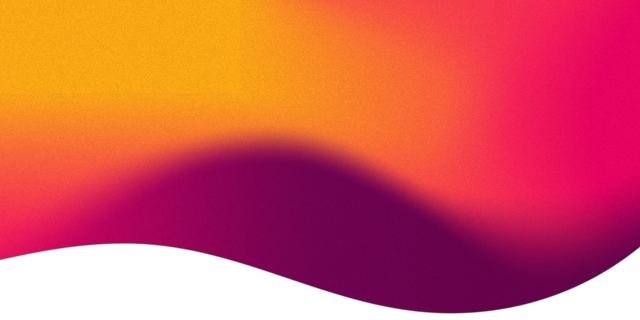
Reproduce this background procedurally as a Shadertoy shader.

```glsl
// A grainy amber, rose and plum gradient flowing above a white wave.

const float PI = 3.14159265;
const vec3 AMBER   = vec3(0.97, 0.65, 0.08);
const vec3 CORAL   = vec3(0.97, 0.36, 0.24);
const vec3 ROSE    = vec3(0.95, 0.13, 0.34);
const vec3 CRIMSON = vec3(0.90, 0.01, 0.37);
const vec3 MAGENTA = vec3(0.80, 0.01, 0.37);
const vec3 PLUM    = vec3(0.43, 0.01, 0.31);
const vec3 WHITE   = vec3(1.0);

const float WAVE_CREST = 0.39;      // x of the white crest
const float WAVE_TROUGH = 1.41;     // x of the white trough
const float WAVE_LEVEL = 0.130;
const float WAVE_HEIGHT = 0.109;
const float HILL_CREST = 0.85;      // x of the plum crest
const float HILL_SPAN = 0.84;       // from plum crest to trough
const float HILL_LEVEL = 0.405;
const float HILL_HEIGHT = 0.147;
const float GRAIN_ROWS = 256.0;
const float GRAIN_STRENGTH = 0.055;

float hash(vec2 p) {
    vec3 q = fract(vec3(p.xyx) * 0.1031);
    q += dot(q, q.yzx + 33.33);
    return fract((q.x + q.y) * q.z);
}

float ramp(float from, float to, float v) {
    return clamp((v - from) / (to - from), 0.0, 1.0);
}

// Upper edge of the white area, with lifted outer ends
float waveEdge(float x) {
    float phase = PI * (x - WAVE_CREST) / (WAVE_TROUGH - WAVE_CREST);
    float left = max(WAVE_CREST - x, 0.0);
    float right = max(x - WAVE_TROUGH, 0.0);
    return WAVE_LEVEL + WAVE_HEIGHT * cos(phase)
         + 0.12 * left * left + 0.594 * pow(right, 4.0);
}

// Centre of the soft plum edge: a parabola on the left, a cosine on the right
float hillEdge(float x) {
    float d = x - HILL_CREST;
    float shape = d < 0.0 ? HILL_HEIGHT - 0.58 * d * d
                          : HILL_HEIGHT * cos(PI * d / HILL_SPAN);
    return HILL_LEVEL + shape;
}

// Warm field: 0 amber, 1 coral, 2 rose, 3 crimson
float warmth(vec2 p) {
    float bend = p.y - 0.70;
    float coralX = 1.40 - (bend > 0.0 ? 4.0 : 2.0) * bend * bend;
    float roseX = 1.60 + 1.06 * (p.y - 0.6) * (p.y - 0.6);
    float across = ramp(0.75, coralX, p.x) + ramp(coralX, roseX, p.x)
                 + ramp(roseX, roseX + 0.25, p.x);
    float down = max(0.71 - p.y, 0.0) * 4.6;
    // Smooth maximum of the two directions
    float gap = max(0.25 - abs(across - down), 0.0);
    return max(across, down) + gap * gap - 0.0625 * step(across + down, 0.0);
}

vec3 warmColor(float t) {
    vec3 c = mix(AMBER, CORAL, ramp(0.0, 1.0, t));
    c = mix(c, ROSE, ramp(1.0, 2.0, t));
    return mix(c, CRIMSON, ramp(2.0, 3.0, t));
}

void mainImage(out vec4 fragColor, in vec2 fragCoord) {
    vec2 p = fragCoord / iResolution.y;
    vec3 color = warmColor(warmth(p));

    // Plum hill, softer towards both sides
    float softness = 0.07 + 0.10 * (1.0 - smoothstep(0.0, 0.7, p.x))
                   + 0.09 * smoothstep(1.3, 1.7, p.x);
    float hill = hillEdge(p.x);
    float cover = 1.0 - smoothstep(hill - softness, hill + softness, p.y);
    vec3 shade = mix(MAGENTA, PLUM, smoothstep(0.0, 1.1, p.x));
    shade *= 1.0 - 0.07 * smoothstep(1.1, 1.5, p.x);
    color = mix(color, shade, cover);

    // Fine film grain
    float grain = hash(floor(p * GRAIN_ROWS)) - 0.5;
    color *= 1.0 + GRAIN_STRENGTH * grain;

    // White wave with a smooth edge
    float slope = (waveEdge(p.x + 0.005) - waveEdge(p.x - 0.005)) / 0.01;
    float dist = (p.y - waveEdge(p.x)) / sqrt(1.0 + slope * slope);
    float pixel = 1.0 / iResolution.y;
    color = mix(WHITE, color, smoothstep(-pixel, pixel, dist));

    fragColor = vec4(color, 1.0);
}
```
